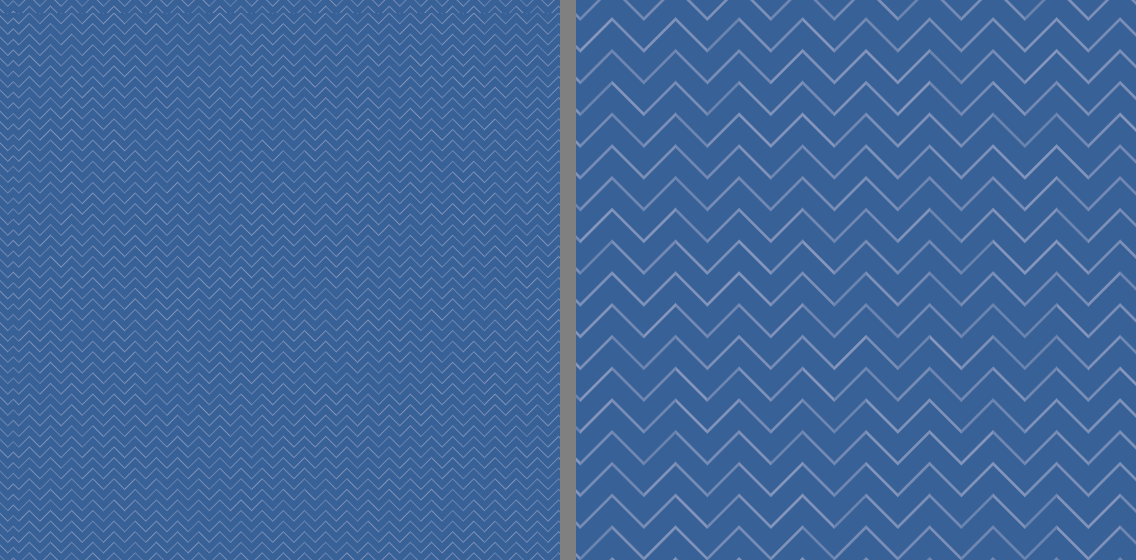
Left, the full canvas; right, a detail of the centre.
This pattern is drawn by a three.js fragment shader. Its source:

```glsl
// Rows of thin pale zigzag lines on a blue ground, with a seam near the left and top edges.
varying vec2 vUv;

const vec3 GROUND_COLOR = vec3(0.215, 0.382, 0.592);
const vec3 LINE_COLOR = vec3(0.53, 0.59, 0.74);
const float WAVE_LENGTH = 0.0378;       // one zigzag across
const float ROW_HEIGHT = 0.0189;        // row spacing and zigzag height
const float LINE_WIDTH = 0.0016;
const float FAINTEST_LINE = 0.62;       // lowest strength of a stroke
const vec2 SEAM = vec2(0.0237, 0.9766); // where the tiles meet
const float TROUGH_OFFSET = 0.0098;     // from the seam to the first trough
const float TOP_SHIFT = 0.0123;         // row offset above the seam

float hash(vec2 cell) {
  vec3 p = fract(cell.xyx * 0.1031);
  p += dot(p, p.yzx + 33.33);
  return fract((p.x + p.y) * p.z);
}

// Height of a zigzag: 0 at its troughs, 1 at its crests.
float zigzag(float wave) {
  return 1.0 - abs(2.0 * fract(wave) - 1.0);
}

void main() {
  float pixel = max(fwidth(vUv.x), 0.00001);

  // Mirror across the left seam and shift the rows above the top seam.
  float across = abs(vUv.x - SEAM.x);
  float up = vUv.y - SEAM.y;
  up -= TOP_SHIFT * step(0.0, up);

  // Distance to the closest stroke, corrected for its slope.
  float wave = (across - TROUGH_OFFSET) / WAVE_LENGTH;
  float row = up / ROW_HEIGHT - zigzag(wave);
  float rowIndex = floor(row + 0.5);
  float slope = 2.0 * ROW_HEIGHT / WAVE_LENGTH;
  float dist = abs(row - rowIndex) * ROW_HEIGHT / sqrt(1.0 + slope * slope);

  // Each stroke has its own strength.
  vec2 stroke = vec2(floor(2.0 * wave), rowIndex) + 100.0;
  float strength = mix(FAINTEST_LINE, 1.0, hash(stroke));
  float coverage = clamp((0.5 * LINE_WIDTH - dist) / pixel + 0.5, 0.0, 1.0);

  gl_FragColor = vec4(mix(GROUND_COLOR, LINE_COLOR, coverage * strength), 1.0);
}
```
